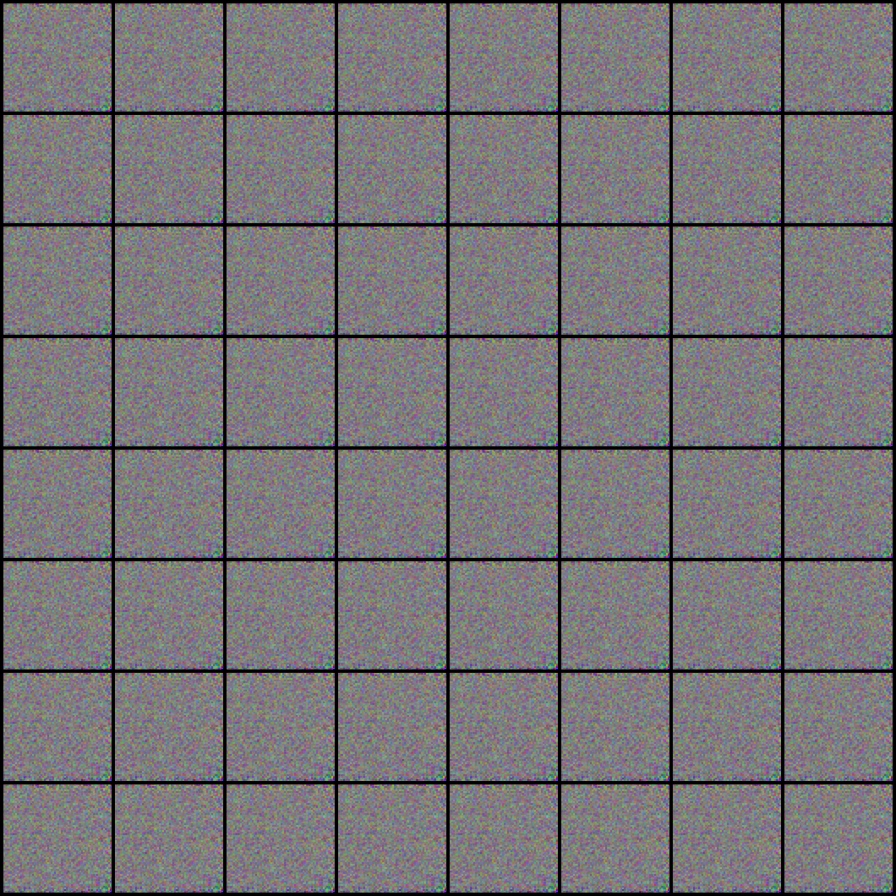
Give the GLSL for this pattern, as a WebGL 1 fragment shader.

```glsl
precision highp float;

// An 8 by 8 sheet of grey tiles filled with fine coloured grain, ruled in black.
// All tiles share one 64 by 64 hashed grain with faint changes from tile to tile;
// the grain grows harsher at the tile rims and most of all at the lower right.

uniform vec2 u_resolution;

vec3 hash3(vec2 p) {
  vec3 h = fract(p.xyx * vec3(0.1031, 0.1030, 0.0973));
  h += dot(h, h.yxz + 33.33);
  return fract((h.xxy + h.yzz) * h.zyx);
}

// Zero-mean colour offset of one grain cell.
vec3 grain(vec2 cell, vec2 tile) {
  vec3 n = hash3(cell + 17.0) + hash3(cell + 211.0) - 1.0;
  n += 0.12 * (hash3(cell + 71.0 * tile + 400.0) - 0.5);

  // Short horizontal dashes, denser along the lower and upper rims.
  vec3 dash = hash3(vec2(floor(cell.x / 4.0) + 90.0, cell.y + 35.0));
  float rim = step(30.0, abs(cell.y - 31.5));
  n -= vec3(0.25, 0.5, 0.1) * step(0.975 - 0.2 * rim, dash.x);

  // Favour hue over brightness, and set green lightly against blue.
  n -= 0.4 * dot(n, vec3(0.333));
  n.b -= 0.15 * n.g;
  return n * vec3(0.155, 0.19, 0.185);
}

// Blend four cells, keeping contrast even wherever the sample falls.
vec3 smoothGrain(vec2 q, vec2 tile, float px) {
  vec2 base = floor(q - 0.5);
  vec2 f = clamp((fract(q - 0.5) - 0.5) / px + 0.5, 0.0, 1.0);
  vec3 sum = vec3(0.0);
  float power = 0.0;
  for (int y = 0; y < 2; y++) {
    for (int x = 0; x < 2; x++) {
      vec2 corner = vec2(float(x), float(y));
      vec2 side = mix(1.0 - f, f, corner);
      float weight = side.x * side.y;
      sum += weight * grain(base + corner, tile);
      power += weight * weight;
    }
  }
  return sum / sqrt(power);
}

void main() {
  // The sheet is 530 units wide: 8 tiles of 64 and 9 rules of 2.
  vec2 p = gl_FragCoord.xy / u_resolution * 530.0;
  float px = 530.0 / min(u_resolution.x, u_resolution.y);
  vec2 tile = floor((p - 1.0) / 66.0);
  vec2 q = mod(p - 1.0, 66.0) - 1.0;

  // Grain strength by distance to the rims and the lower right corner.
  float right = max(64.0 - q.x, 0.0);
  float top = max(64.0 - q.y, 0.0);
  float bottom = max(q.y, 0.0);
  vec2 reach = vec2(right / 8.0, bottom / 5.5);
  float corner = exp(-dot(reach, reach));
  float gain = 1.0 + 0.6 * exp(-right / 4.0) + 0.8 * exp(-top / 2.0)
             + 0.6 * exp(-bottom / 2.5) + 1.5 * corner;

  vec3 color = vec3(0.502, 0.494, 0.498);
  color += vec3(-0.12, 0.04, 0.0) * corner;
  color += vec3(0.04, 0.02, -0.04) * exp(-top / 2.0);
  color -= vec3(0.05, 0.06, 0.02) * exp(-bottom / 1.5);
  color += gain * smoothGrain(q, tile, min(px, 1.0));

  // Black rules between and around the tiles.
  vec2 fromRule = min(q + 1.0, 65.0 - q);
  vec2 open = clamp((fromRule - 1.0) / px + 0.5, 0.0, 1.0);
  gl_FragColor = vec4(clamp(color, 0.0, 1.0) * open.x * open.y, 1.0);
}
```
